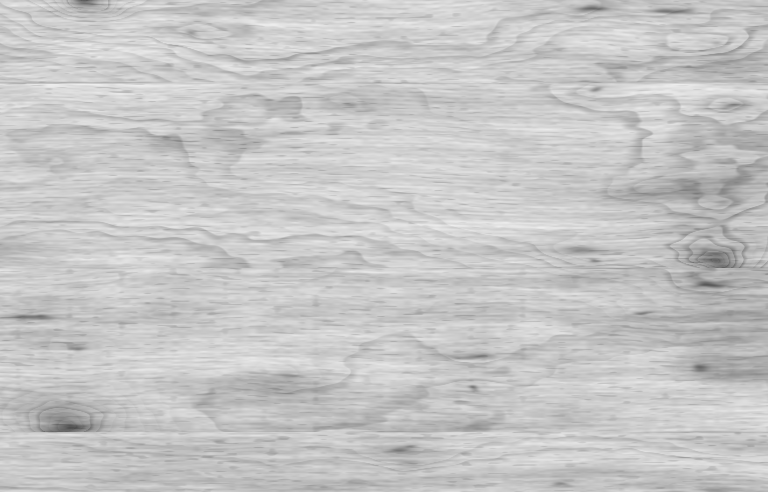
A Shadertoy shader for this texture:

```glsl
const float BASE_TONE     = 0.826;
const float FIBRE_DEPTH   = 0.095;
const float STREAK_DEPTH  = 0.085;
const float CLOUD_DEPTH   = 0.12;
const float PORE_DEPTH    = 0.075;
const float RING_DEPTH    = 0.15;
const float STAIN_DEPTH   = 0.16;
const float SEAM_DEPTH    = 0.13;
const float RING_COUNT    = 26.0;
const float RING_SWIRL    = 15.0;
const int   FLECK_COUNT   = 26;
const int   KNOT_COUNT    = 3;
const vec3  SEAM_HEIGHTS  = vec3(0.122, 0.455, 0.832);
// Knot centre (x, y) and radius
const vec3  KNOTS[KNOT_COUNT] = vec3[](
    vec3(0.14, 0.132, 0.034),
    vec3(0.175, 1.0, 0.016),
    vec3(1.46, 0.472, 0.024));

float hash(vec2 p) {
    return fract(sin(dot(p, vec2(127.1, 311.7))) * 43758.5453);
}

float noise(vec2 p) {
    vec2 cell = floor(p);
    vec2 f = fract(p);
    f = f * f * (3.0 - 2.0 * f);
    float low  = mix(hash(cell), hash(cell + vec2(1, 0)), f.x);
    float high = mix(hash(cell + vec2(0, 1)), hash(cell + vec2(1, 1)), f.x);
    return mix(low, high, f.y);
}

float fbm(vec2 p) {
    float sum = 0.0, amp = 0.55;
    for (int i = 0; i < 3; i++) {
        sum += amp * noise(p);
        p = p * 2.03 + 17.3;
        amp *= 0.5;
    }
    return sum;
}

float plankIndex(float y) {
    return dot(step(SEAM_HEIGHTS, vec3(y)), vec3(1.0));
}

// Short dark marks along the grain: x is ring warp, y is darkness
vec2 flecks(vec2 p, float aspect) {
    vec2 result = vec2(0.0);
    for (int i = 0; i < FLECK_COUNT; i++) {
        float id = float(i) + 1.0;
        vec2 centre = vec2(hash(vec2(id, 1.3)) * aspect, hash(vec2(id, 5.7)));
        float size = hash(vec2(id, 9.1));
        vec2 radius = vec2(mix(0.008, 0.06, size * size), mix(0.003, 0.007, hash(vec2(id, 3.9))));
        vec2 d = p - centre;
        vec2 core = d / radius;
        vec2 halo = d / vec2(0.09, 0.025);
        result.x += 1.6 * exp(-dot(halo, halo));
        result.y += mix(0.08, 0.3, hash(vec2(id, 7.7))) * exp(-dot(core, core));
        result.y += 0.035 * exp(-dot(halo, halo));
    }
    return result;
}

// Large knots, each cut off by the edge of its plank
vec2 knots(vec2 p, float plank) {
    vec2 result = vec2(0.0);
    for (int i = 0; i < KNOT_COUNT; i++) {
        vec3 knot = KNOTS[i];
        if (plankIndex(knot.y) != plank) continue;
        vec2 d = (p - knot.xy) / (knot.z * vec2(1.6, 0.85));
        float r = length(d);
        result.x += 11.0 * exp(-0.35 * r);
        result.y += 0.3 * exp(-r * r) + 0.11 * exp(-0.13 * r * r);
    }
    return result;
}

void mainImage(out vec4 fragColor, in vec2 fragCoord) {
    vec2 p = fragCoord / iResolution.y;
    float aspect = iResolution.x / iResolution.y;
    float plank = plankIndex(p.y);
    vec2 q = p + plank * vec2(13.7, 5.3);

    // Grain direction bends gently along the board
    float bend = 0.035 * (fbm(q * vec2(2.2, 4.0)) - 0.5);
    vec2 grain = q + vec2(0.0, bend);
    vec2 rough = vec2(noise(q * vec2(18.0, 40.0)), noise(q * vec2(22.0, 50.0) + 31.0)) - 0.5;
    vec2 marks = flecks(p + vec2(0.02, 0.009) * rough + vec2(0.0, bend), aspect)
               + knots(p + 0.016 * rough, plank);

    // Fine fibres, streaks and broad clouds
    float tone = BASE_TONE;
    tone += FIBRE_DEPTH * (noise(grain * vec2(14.0, 230.0)) - 0.5);
    tone += 0.6 * FIBRE_DEPTH * (noise(grain * vec2(70.0, 300.0) + 7.0) - 0.5);
    tone += STREAK_DEPTH * (noise(grain * vec2(3.0, 55.0) + 3.0) - 0.5);
    tone += CLOUD_DEPTH * (fbm(grain * vec2(1.7, 7.0) + 41.0) - 0.48);
    tone -= 0.022 * (1.0 - step(SEAM_HEIGHTS.x, p.y));

    // Growth rings as contours of a stretched field
    float field = RING_COUNT * grain.y + RING_SWIRL * fbm(q * vec2(1.1, 3.4))
                + 0.45 * noise(q * vec2(25.0, 70.0)) + marks.x;
    float width = fwidth(field);
    float phase = fract(field);
    float ring = smoothstep(0.4, 0.88, phase) * (1.0 - smoothstep(0.88, 1.0, phase));
    ring *= 1.0 - 0.85 * smoothstep(0.25, 0.7, width);
    ring *= hash(vec2(floor(field), plank)) * (0.25 + noise(q * vec2(3.0, 9.0) + 11.0));
    tone -= RING_DEPTH * ring;

    // Pores and stained bands
    float pore = smoothstep(0.68, 0.9, noise(grain * vec2(38.0, 240.0) + 19.0));
    tone -= PORE_DEPTH * pore * (0.4 + noise(q * vec2(4.0, 14.0)));
    float stain = smoothstep(0.56, 0.85, fbm(grain * vec2(1.9, 9.0) + 67.0));
    tone -= STAIN_DEPTH * stain * (0.3 + noise(grain * vec2(6.0, 90.0)));
    tone -= marks.y * (0.7 + 0.6 * noise(grain * vec2(20.0, 120.0)));

    // Plank seams, dark below and pale above
    for (int i = 0; i < 3; i++) {
        float d = p.y - SEAM_HEIGHTS[i];
        float wear = smoothstep(0.25, 0.8, noise(vec2(p.x * 5.0, float(i) * 9.0)));
        tone -= SEAM_DEPTH * wear * (1.0 - smoothstep(0.0008, 0.0032, abs(d)));
        tone += 0.04 * (1.0 - smoothstep(0.001, 0.006, abs(d + 0.006)));
    }

    fragColor = vec4(vec3(clamp(tone, 0.2, 0.93)), 1.0);
}
```
